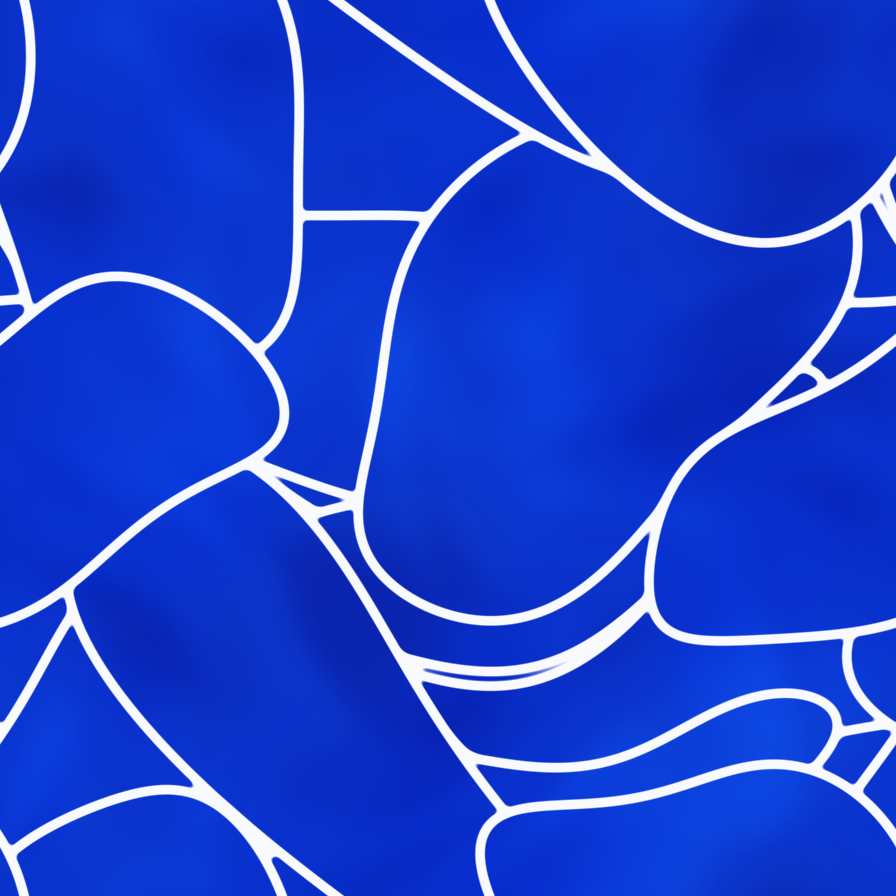
Reproduce this pattern procedurally as a three.js fragment shader.

```glsl
#define LEAVES 26
#define HALF_LINE 0.0054
#define SOFTNESS 0.0011
#define FILLET 0.006
#define BEND 0.05
#define LONG_AXIS vec2(0.25, 0.41)
#define SHORT_AXIS vec2(0.12, 0.21)
#define DEEP_BLUE vec3(0.030, 0.130, 0.69)
#define MID_BLUE vec3(0.038, 0.195, 0.80)
#define BRIGHT_BLUE vec3(0.045, 0.265, 0.89)
#define LINE_WHITE vec3(0.972, 0.981, 0.993)

varying vec2 vUv;

const float TAU = 6.2831853;

vec2 hash2(float n) {
  return fract(sin(vec2(n * 12.99, n * 78.23) + 1.7) * 4375.85);
}

// Tileable bend that turns plain ovals into flowing curves
vec2 bend(vec2 p) {
  vec2 wide = sin(TAU * (p.yx + vec2(0.13, 0.58)));
  vec2 fine = sin(TAU * (2.0 * p.yx + p + vec2(0.37, 0.81)));
  return p + BEND * (wide + 0.45 * fine);
}

// Layered sines, each layer turned and shifted by the one before
float cloud(vec2 p) {
  float sum = 0.0;
  float gain = 0.5;
  for (int i = 0; i < 6; i++) {
    vec2 wave = sin(TAU * p.yx + vec2(1.3, 4.1) * float(i + 1));
    sum += gain * wave.x * wave.y;
    p = mat2(1.0, 1.0, -1.0, 1.0) * (p + 0.07 * wave);
    gain *= 0.74;
  }
  return sum;
}

float smoothMin(float a, float b) {
  float h = max(FILLET - abs(a - b), 0.0) / FILLET;
  return min(a, b) - 0.25 * FILLET * h * h;
}

// Distance to the outlines of stacked ovals; each hides those below
float outlineDistance(vec2 p) {
  const float STEP = 0.001;
  vec2 b = bend(p);
  vec2 bx = (bend(p + vec2(STEP, 0.0)) - b) / STEP;
  vec2 by = (bend(p + vec2(0.0, STEP)) - b) / STEP;
  float nearest = 1.0;

  for (int i = 0; i < LEAVES; i++) {
    float n = float(i) + 1.0;
    vec2 center = n * vec2(0.7549, 0.5698) + 0.25 * hash2(n + 80.0);
    vec2 size = hash2(n);
    vec2 radii = vec2(mix(LONG_AXIS.x, LONG_AXIS.y, size.x),
                      mix(SHORT_AXIS.x, SHORT_AXIS.y, size.y));

    // Mostly level, gently rising ovals, with a few upright ones
    float turn = 2.0 * hash2(n + 40.0).x - 1.0;
    float angle = 0.3 + 1.4 * turn * abs(turn);
    vec2 axis = vec2(cos(angle), sin(angle));
    vec2 side = vec2(-axis.y, axis.x);

    // Wrapped position in the frame of the oval
    vec2 q = fract(b - center + 0.5) - 0.5;
    q = vec2(dot(q, axis), dot(q, side));
    float k = length(q / radii);
    vec2 slope = q / (radii * radii);
    float steepness = length(slope) + 0.0001;
    vec2 normal = (slope.x * axis + slope.y * side) / steepness;

    // Undo the stretch of the bend to keep the line width even
    float stretch = length(vec2(dot(bx, normal), dot(by, normal)));
    float d = k * (k - 1.0) / (steepness * max(stretch, 0.2));
    nearest = d < 0.0 ? -d : smoothMin(nearest, d);
  }
  return nearest;
}

void main() {
  // Soft mottled blue ground
  float tone = cloud(vUv + vec2(0.21, 0.36));
  float patchTone = cloud(vUv.yx + vec2(0.64, 0.09));
  vec3 color = mix(MID_BLUE, BRIGHT_BLUE, smoothstep(0.0, 1.0, tone));
  color = mix(color, DEEP_BLUE, smoothstep(0.0, 1.0, -tone));
  color += vec3(0.010, 0.015, -0.012) * patchTone;

  // Even white lines
  float d = outlineDistance(vUv);
  float line = 1.0 - smoothstep(HALF_LINE - SOFTNESS, HALF_LINE + SOFTNESS, d);
  gl_FragColor = vec4(mix(color, LINE_WHITE, line), 1.0);
}
```
